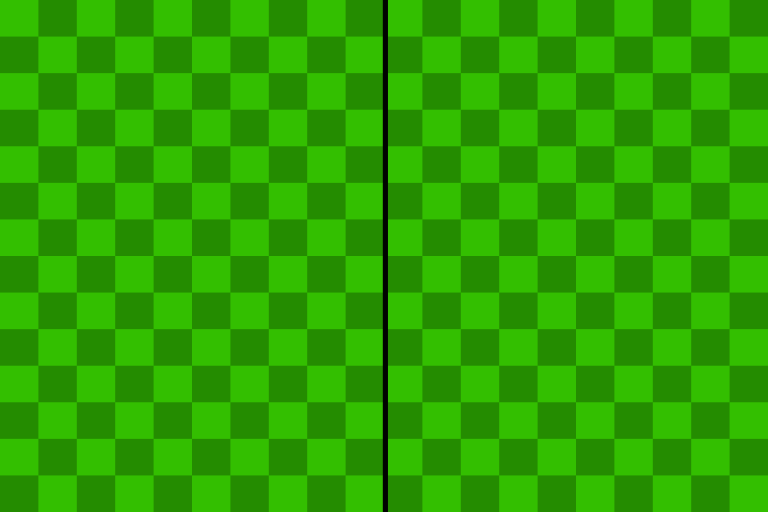
Give the GLSL for this pattern, as a Shadertoy shader.

```glsl
#define CELLS vec2(20.0, 14.0)
#define LIGHT_GREEN vec3(0.20, 0.75, 0.00)
#define DARK_GREEN vec3(0.14, 0.55, 0.00)
#define BAR_COLOR vec3(0.0, 0.01, 0.0)
#define BAR_CENTER 0.5018
#define BAR_WIDTH 0.0067

// Box-filtered checkerboard: 0 on even cells, 1 on odd cells
float checker(vec2 p, vec2 pixel) {
    vec2 edgeDistance = 0.5 - abs(fract(p) - 0.5);
    vec2 parity = 2.0 * mod(floor(p), 2.0) - 1.0;
    vec2 wave = parity * clamp(2.0 * edgeDistance / pixel, 0.0, 1.0);
    return 0.5 - 0.5 * wave.x * wave.y;
}

// Pixel coverage of a vertical bar
float barCoverage(float x, float pixel) {
    float d = abs(x - BAR_CENTER) - 0.5 * BAR_WIDTH;
    return clamp(0.5 - d / pixel, 0.0, 1.0);
}

void mainImage(out vec4 fragColor, in vec2 fragCoord) {
    vec2 uv = fragCoord / iResolution.xy;
    vec2 pixel = 1.0 / iResolution.xy;

    // Alternating squares, dark at the lower left
    vec3 color = mix(DARK_GREEN, LIGHT_GREEN, checker(uv * CELLS, pixel * CELLS));

    // Dividing bar just right of the middle
    color = mix(color, BAR_COLOR, barCoverage(uv.x, pixel.x));

    fragColor = vec4(color, 1.0);
}
```
